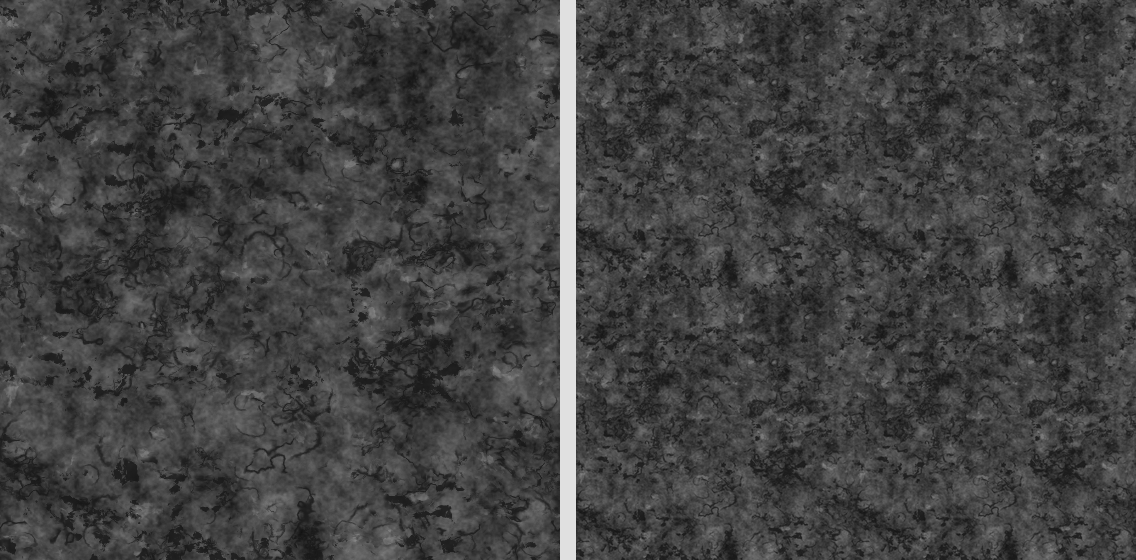
Left: one tile. Right: repeated 2 by 2.
This texture is drawn by a three.js fragment shader. Its source:

```glsl
varying vec2 vUv;

float hash(vec2 p) {
  return fract(sin(dot(p, vec2(127.1, 311.7))) * 43758.5453);
}

// Whole cell index, wrapped safely against rounding
vec2 wrap(vec2 cell, float period) {
  return floor(mod(cell + 0.5, period));
}

// Value noise that wraps after a whole number of cells
float noise(vec2 uv, float period, float seed) {
  vec2 p = uv * period;
  vec2 i = floor(p);
  vec2 f = p - i;
  f = f * f * (3.0 - 2.0 * f);
  vec2 a = wrap(i, period) + seed;
  vec2 b = wrap(i + 1.0, period) + seed;
  return mix(mix(hash(a), hash(vec2(b.x, a.y)), f.x),
             mix(hash(vec2(a.x, b.y)), hash(b), f.x), f.y);
}

float fbm(vec2 uv, float period, float seed) {
  float sum = 0.0, total = 0.0, amplitude = 1.0;
  for (int i = 0; i < 5; i++) {
    sum += amplitude * noise(uv, period, seed);
    total += amplitude;
    amplitude *= 0.6;
    period *= 2.0;
    seed += 17.0;
  }
  return sum / total;
}

vec2 warp(vec2 uv, float period, float amount, float seed) {
  return uv + amount * (vec2(fbm(uv, period, seed), fbm(uv, period, seed + 41.0)) - 0.5);
}

// Thin line along the middle level of a noise field
float crack(vec2 uv, float period, float width, float seed) {
  return 1.0 - smoothstep(0.0, width, abs(fbm(uv, period, seed) - 0.5));
}

// Scattered pebbles: x = body, y = dark arc, z = pale crescent
vec3 pebbles(vec2 uv, float count, float seed) {
  vec3 result = vec3(0.0);
  vec2 p = uv * count;
  vec2 cell = floor(p);
  for (int y = -1; y <= 1; y++) {
    for (int x = -1; x <= 1; x++) {
      vec2 c = cell + vec2(float(x), float(y));
      vec2 id = wrap(c, count) + seed;
      float present = step(0.4, hash(id + 3.0));
      vec2 d = p - c - 0.25 - 0.5 * vec2(hash(id), hash(id + 7.0));
      float angle = 6.2832 * hash(id + 13.0);
      vec2 axis = vec2(cos(angle), sin(angle));
      vec2 q = vec2(dot(d, axis), dot(d, vec2(-axis.y, axis.x)));
      q.y *= 1.0 + 0.6 * hash(id + 19.0);
      float edge = length(q) - 0.22 - 0.24 * hash(id + 29.0);
      float side = q.x / (length(q) + 0.01);
      float body = 1.0 - smoothstep(-0.06, 0.02, edge);
      float arc = (1.0 - smoothstep(0.0, 0.05, abs(edge))) * smoothstep(-0.4, 0.4, side);
      float crescent = (1.0 - smoothstep(0.01, 0.09, abs(edge + 0.05))) * smoothstep(0.1, 0.9, -side);
      result = max(result, present * vec3(body, arc, crescent * step(0.5, hash(id + 37.0))));
    }
  }
  return result;
}

void main() {
  vec2 bent = warp(vUv, 8.0, 0.04, 5.0);
  vec2 rough = warp(bent, 40.0, 0.013, 23.0);

  // Cloudy stone, mottled at every size
  float grey = 0.29;
  grey += 0.16 * (fbm(bent, 6.0, 61.0) - 0.5);
  grey += 0.26 * (fbm(rough, 24.0, 83.0) - 0.5);
  grey += 0.20 * (fbm(rough, 56.0, 89.0) - 0.5);
  grey += 0.07 * (noise(vUv, 130.0, 93.0) - 0.5);
  grey += 0.06 * (noise(vUv, 230.0, 97.0) - 0.5);

  // Pebbles set in the ground
  vec3 large = pebbles(warp(vUv, 24.0, 0.03, 31.0), 7.0, 11.0);
  vec3 small = pebbles(warp(vUv, 36.0, 0.018, 47.0), 15.0, 71.0);
  float broken = smoothstep(0.43, 0.56, fbm(vUv, 26.0, 113.0));
  grey += 0.025 * large.x + 0.02 * small.x - 0.02;
  grey += 0.06 * broken * (large.z + 0.6 * small.z);

  // Soft dark hollows
  float hollow = smoothstep(0.52, 0.68, fbm(bent, 11.0, 131.0));
  grey -= 0.06 * hollow;

  // Jagged cracks, crowded in some regions
  float region = smoothstep(0.46, 0.60, fbm(vUv, 6.0, 151.0));
  float lines = crack(rough, 6.0, 0.02, 173.0) * broken;
  lines = max(lines, crack(rough, 13.0, 0.038, 191.0) * region);
  lines = max(lines, crack(rough, 28.0, 0.065, 211.0) * max(hollow, 0.7 * region * broken));
  lines = max(lines, 0.9 * broken * max(large.y, 0.7 * small.y));
  float pits = smoothstep(0.58, 0.67, fbm(rough, 44.0, 229.0)) * smoothstep(0.44, 0.56, fbm(vUv, 9.0, 233.0));
  grey = mix(grey, 0.09, 0.82 * max(lines, pits));

  // Few pale flecks
  float fleck = smoothstep(0.67, 0.76, fbm(rough, 24.0, 251.0));
  grey += 0.12 * fleck;

  gl_FragColor = vec4(vec3(clamp(grey, 0.07, 0.62)), 1.0);
}
```
